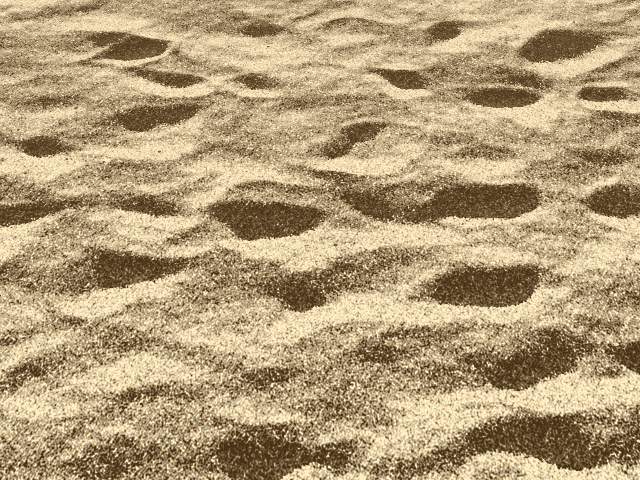
Give the GLSL for this texture, as a Shadertoy shader.

```glsl
// Trampled beach sand in low back light: shadowed hollows, wavy bright ridges and coarse grains.

vec2 hash2(vec2 p) {
    vec3 q = fract(p.xyx * vec3(0.1031, 0.1030, 0.0973));
    q += dot(q, q.yzx + 33.33);
    return fract((q.xx + q.yz) * q.zy);
}

float corner(vec2 cell, vec2 offset) {
    float angle = 6.2832 * hash2(cell).x;
    return dot(vec2(cos(angle), sin(angle)), offset);
}

float gradientNoise(vec2 p) {
    vec2 i = floor(p), f = p - i;
    vec2 w = f * f * f * (f * (f * 6.0 - 15.0) + 10.0);
    vec2 e = vec2(1.0, 0.0);
    float low = mix(corner(i, f), corner(i + e, f - e), w.x);
    float high = mix(corner(i + e.yx, f - e.yx), corner(i + 1.0, f - 1.0), w.x);
    return mix(low, high, w.y);
}

// Scattered footprint bowls with ragged outlines and a faint rim
float hollows(vec2 p) {
    vec2 cell = floor(p);
    float ragged = 0.45 * gradientNoise(p * 2.3 + 7.0);
    float height = 0.0;
    for (int j = -1; j <= 1; j++)
    for (int i = -1; i <= 1; i++) {
        vec2 id = cell + vec2(i, j);
        vec2 place = hash2(id), kind = hash2(id + 71.0);
        vec2 d = p - id - 0.2 - 0.6 * place;
        float turn = 1.6 * (place.x - 0.5);
        d = mat2(cos(turn), sin(turn), -sin(turn), cos(turn)) * d;
        float r = length(d * vec2(0.8, 1.2)) / mix(0.28, 0.52, kind.x) + ragged;
        float rim = (r - 1.1) * 4.0;
        height += mix(0.08, 1.0, kind.y) * (0.08 * exp(-rim * rim) - 1.0 + smoothstep(0.0, 1.1, r));
    }
    return height;
}

// Distance from the zero line of a noise: sharp crests, rounded valleys
float crest(vec2 p, float blunt) {
    float n = gradientNoise(p);
    return -sqrt(n * n + blunt);
}

float sandHeight(vec2 p) {
    vec2 q = p + 0.045 * vec2(gradientNoise(p * 8.0), gradientNoise(p * 8.0 + 40.0));
    float ridges = 0.036 * crest(q * vec2(3.5, 6.0) + 11.0, 0.0012);
    ridges += 0.013 * crest(q * vec2(8.0, 11.0) + 31.0, 0.002);
    float swell = 0.024 * gradientNoise(q * 5.0 + 23.0);
    float lumps = 0.0035 * gradientNoise(p * 30.0) + 0.0013 * gradientNoise(p * 66.0);
    return ridges + swell + lumps + 0.031 * hollows(q * 6.4);
}

void mainImage(out vec4 fragColor, in vec2 fragCoord) {
    vec2 uv = fragCoord / iResolution.y;
    float aspect = iResolution.x / iResolution.y;

    // Ground plane receding towards the top
    float depth = 1.36 / (2.8 - uv.y);
    vec2 ground = vec2((uv.x - 0.5 * aspect) * depth, 4.0 * depth) + 5.0;

    // Grains on a turned grid: mostly faint, some strong
    vec2 grit = mat2(0.8, 0.6, -0.6, 0.8) * (ground * vec2(1.0, 0.6));
    float grain = gradientNoise(grit * 430.0) + 0.6 * gradientNoise(grit * 230.0 + 50.0);
    grain += 0.35 * gradientNoise(grit * 95.0);
    grain *= 0.45 + 1.1 * abs(grain);

    // Slope shading and a short march towards the low sun
    vec2 sun = normalize(vec2(-0.25, 1.0));
    float height = sandHeight(ground);
    float slope = (height - sandHeight(ground + sun * 0.002)) / 0.002;
    float blocked = -1.0;
    for (int i = 1; i <= 11; i++) {
        float t = 0.011 * float(i);
        blocked = max(blocked, sandHeight(ground + sun * t) - height - 0.28 * t);
    }
    float shadow = smoothstep(-0.0005, 0.0035, blocked - 0.003 * grain);
    float tone = 0.65 + 1.0 * clamp(slope, -0.45, 0.3);
    tone = mix(tone, 0.14 + 0.08 * clamp(slope, -1.0, 1.0), shadow);

    // Grain contrast: strongest on grazed slopes, faint far off and in shade
    float fade = mix(1.15, 0.55, uv.y) * mix(1.0, 0.6, shadow);
    fade *= mix(1.2, 0.75, smoothstep(0.45, 0.95, tone));
    tone += 0.92 * fade * grain;

    vec3 sand = mix(vec3(0.28, 0.19, 0.08), vec3(0.98, 0.905, 0.74), clamp(tone, 0.0, 1.05));
    float tint = gradientNoise(grit * 260.0 + 90.0);
    sand *= 1.0 + 0.1 * fade * tint * vec3(1.0, 0.0, -1.0);

    // Sparse dark pebbles
    vec2 cell = floor(grit * 110.0);
    vec2 pick = hash2(cell + 17.0);
    float dist = length(fract(grit * 110.0) - 0.3 - 0.4 * hash2(cell)) + 0.15 * grain;
    float pebble = step(0.991, pick.x) * (1.0 - smoothstep(0.1, 0.26, dist));
    sand = mix(sand, vec3(0.25, 0.21, 0.17), 0.75 * pebble);

    // Light haze far away
    sand = mix(sand, vec3(0.80, 0.72, 0.56), 0.1 * uv.y * uv.y);
    fragColor = vec4(clamp(sand, 0.0, 1.0), 1.0);
}
```
